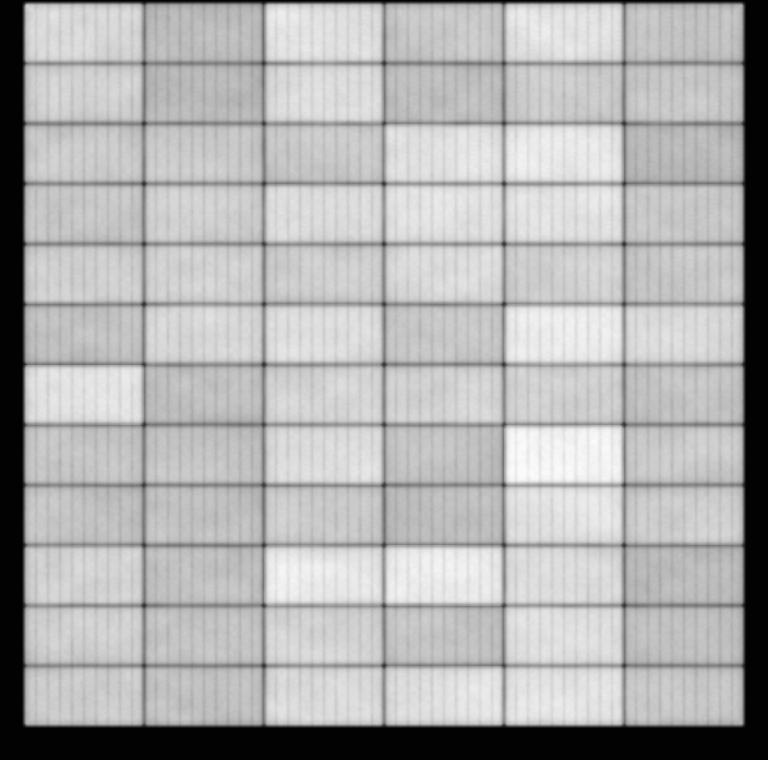
This pattern is drawn by a WebGL 1 fragment shader. Its source:

```glsl
precision highp float;
// A luminescent panel of 6 x 12 wide cells on black, seen slightly out of focus.
// Each cell has a hashed tone, a soft gradient, fine vertical bars and mottling;
// blurred dark gaps divide the cells and small diamonds mark where gaps cross.

uniform vec2 u_resolution;

#define GRID vec2(6.0, 12.0)
#define PANEL_MIN vec2(0.0313, 0.0447)
#define PANEL_MAX vec2(0.9688, 0.9960)
#define BARS 10.0
#define BAR_WIDTH 0.0017
#define BAR_DEPTH 0.055
#define GAP_WIDTH 0.0025
#define GAP_DEPTH 0.29
#define NODE_RADIUS 0.0065
#define NODE_DEPTH 0.30
#define TONE 0.835
#define TONE_SPREAD 0.14

float hash(vec2 p) {
  return fract(sin(dot(p, vec2(127.1, 311.7))) * 43758.5453);
}

float noise(vec2 p) {
  vec2 i = floor(p), f = fract(p);
  f = f * f * (3.0 - 2.0 * f);
  float low = mix(hash(i), hash(i + vec2(1.0, 0.0)), f.x);
  float high = mix(hash(i + vec2(0.0, 1.0)), hash(i + 1.0), f.x);
  return mix(low, high, f.y);
}

// Soft line profile: 1 on the line, falling off as a Gaussian
float softLine(float d, float width) {
  return exp(-0.5 * d * d / (width * width));
}

// Mean brightness of a cell: alternating columns, dimmer sides, rare outliers
float cellTone(vec2 id) {
  float side = step(2.0, abs(id.x - 0.5 * (GRID.x - 1.0)));
  float column = 0.03 * cos(3.14159 * id.x) - 0.03 * side;
  float spread = hash(id + 3.7) + hash(id + 19.3) - 1.0;
  float outlier = step(0.95, hash(id + 41.9)) * 0.09;
  return TONE + column + TONE_SPREAD * spread * 0.75 + outlier;
}

// Slow brightness slope and curve inside one cell
float cellGradient(vec2 id, vec2 local) {
  vec2 slope = vec2(hash(id + 7.1), hash(id + 11.5)) - 0.5;
  float bow = (hash(id + 23.3) - 0.5) * (local.y * local.y - 0.08);
  return dot(slope, local) * 0.07 + bow * 0.16;
}

void main() {
  vec2 uv = gl_FragCoord.xy / u_resolution;
  vec2 aspect = u_resolution / u_resolution.x;
  vec2 pos = uv * aspect;
  vec2 cellSize = (PANEL_MAX - PANEL_MIN) / GRID * aspect;

  // Cell coordinates, with a slight waver in the alignment
  vec2 grid = (uv - PANEL_MIN) / (PANEL_MAX - PANEL_MIN) * GRID;
  vec2 id = clamp(floor(grid), vec2(0.0), GRID - 1.0);
  vec2 local = grid - id - 0.5;

  // Cell surface with cloudy patches and fine grain
  float light = cellTone(id) + cellGradient(id, local);
  light += 0.045 * (noise(pos * vec2(28.0, 42.0) + id * 5.3) - 0.5);
  light += 0.022 * (noise(pos * 150.0) - 0.5);
  light += 0.022 * (noise(pos * 330.0) - 0.5);

  // Fine vertical bars of uneven strength
  float bar = grid.x * BARS;
  float barDist = (fract(bar + 0.5) - 0.5) * cellSize.x / BARS;
  float barWear = 0.7 + 0.6 * noise(vec2(floor(bar + 0.5) * 3.1, pos.y * 60.0));
  light -= BAR_DEPTH * barWear * softLine(barDist, BAR_WIDTH);

  // Gaps between cells, each with a wide faint halo
  vec2 gapLine = clamp(floor(grid + 0.5), vec2(1.0), GRID - 1.0);
  vec2 gapDist = (grid - gapLine) * cellSize;
  float gapWear = 0.85 + 0.3 * noise(pos * 35.0 + 8.0);
  for (int i = 0; i < 2; i++) {
    float d = i == 0 ? gapDist.x : gapDist.y;
    light *= 1.0 - GAP_DEPTH * gapWear * softLine(d, GAP_WIDTH);
    light *= 1.0 - 0.05 * softLine(d, GAP_WIDTH * 2.6);
  }

  // Diamond notches where the cell corners meet
  vec2 nodeLine = floor(grid + 0.5);
  vec2 nodeDist = abs(grid - nodeLine) * cellSize;
  float nodeTone = NODE_DEPTH * (0.75 + 0.5 * hash(nodeLine + 31.7));
  light *= 1.0 - nodeTone * (1.0 - smoothstep(0.2, 1.0, (nodeDist.x + nodeDist.y) / NODE_RADIUS));

  // Blurred panel border against the dark surround
  vec2 border = min(uv - PANEL_MIN, PANEL_MAX - uv) * aspect;
  float inside = smoothstep(-0.0035, 0.0035, border.x) * smoothstep(-0.0035, 0.0035, border.y);
  float rim = 1.0 - 0.14 * softLine(min(border.x, border.y), 0.005);
  light = mix(0.008, clamp(light, 0.0, 0.98) * rim, inside);

  gl_FragColor = vec4(vec3(light), 1.0);
}
```
